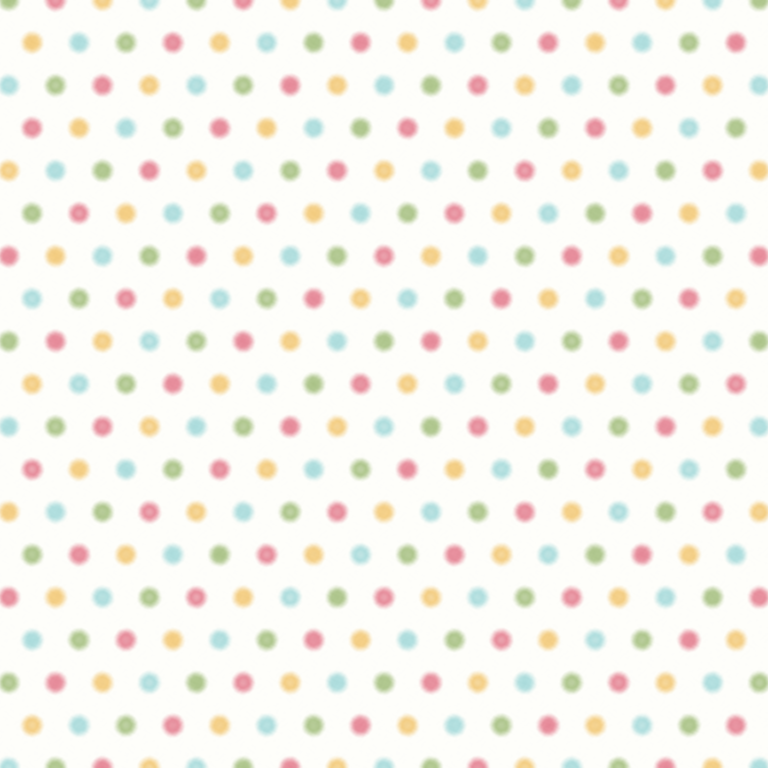
This pattern is drawn by a Shadertoy shader. Its source:

```glsl
// Staggered rows of small blurred pastel dots in four colours on warm white paper.

const float ROWS = 18.0;
const vec2 SPACING = vec2(0.0611, 1.0 / ROWS);
const float FIRST_COLUMN = 0.0113;
const float DOT_RADIUS = 0.0119;
const float EDGE_SOFTNESS = 0.0058;

const vec3 PAPER = vec3(0.995, 0.995, 0.98);
const vec3 GREEN = vec3(0.69, 0.78, 0.56);
const vec3 PINK = vec3(0.905, 0.56, 0.615);
const vec3 YELLOW = vec3(0.955, 0.81, 0.525);
const vec3 BLUE = vec3(0.69, 0.87, 0.87);

float hash(vec2 cell) {
    return fract(sin(dot(cell, vec2(12.99, 78.23))) * 4375.85);
}

// Layered sines, roughly -1 to 1
float mottle(vec2 p) {
    float broad = sin(p.x + 1.7 * sin(p.y * 0.7)) * sin(p.y + 1.3 * sin(p.x * 0.6));
    float fine = sin(p.x * 2.3 - p.y * 1.1) * sin(p.y * 2.7 + p.x * 0.9);
    return 0.75 * broad + 0.25 * fine;
}

// Colours run green, pink, yellow, blue along a row and shift every second row
vec3 dotColour(vec2 cell, float stagger) {
    float index = mod(cell.x - floor(cell.y * 0.5) + 2.0 * stagger, 4.0);
    if (index < 0.5) return GREEN;
    if (index < 1.5) return PINK;
    return index < 2.5 ? YELLOW : BLUE;
}

float softDisc(float dist, float radius, float softness) {
    return 1.0 - smoothstep(radius - softness, radius + softness, dist);
}

void mainImage(out vec4 fragColor, in vec2 fragCoord) {
    float pixel = 1.0 / iResolution.y;
    vec2 pos = fragCoord * pixel;
    pos.y = 1.0 - pos.y; // rows count from the top

    // Nearest dot in the staggered lattice
    float row = round(pos.y / SPACING.y);
    float stagger = mod(row, 2.0);
    float rowStart = FIRST_COLUMN + 0.5 * stagger * SPACING.x;
    float column = round((pos.x - rowStart) / SPACING.x);
    vec2 cell = vec2(column, row);
    vec2 centre = vec2(rowStart + column * SPACING.x, row * SPACING.y);

    // Slightly uneven outline
    float grain = mottle(pos * 400.0);
    float dist = length(pos - centre) + 0.0003 * grain;
    float softness = max(EDGE_SOFTNESS, pixel);

    // Each dot has its own paler or deeper core
    float coreTone = mix(-0.06, 0.2, hash(cell));
    float core = softDisc(dist, 0.35 * DOT_RADIUS, 0.3 * DOT_RADIUS);
    vec3 ink = dotColour(cell, stagger);
    ink += (PAPER - ink) * coreTone * core + 0.008 * grain;

    // Faint paper speckle, strongest around the dots
    float halo = softDisc(dist, 1.7 * DOT_RADIUS, 0.5 * DOT_RADIUS);
    vec3 paper = PAPER + grain * mix(0.002, 0.004, halo);

    vec3 colour = mix(paper, ink, softDisc(dist, DOT_RADIUS, softness));
    fragColor = vec4(clamp(colour, 0.0, 1.0), 1.0);
}
```
